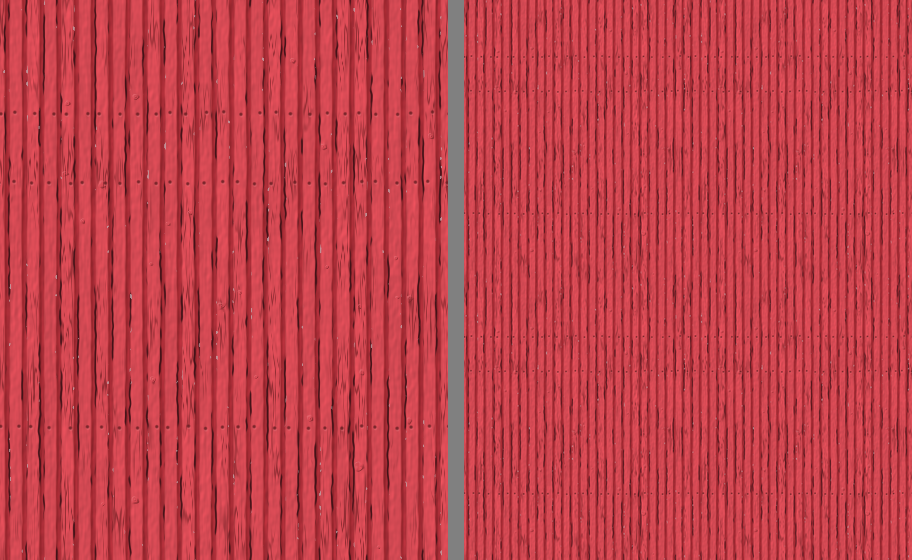
Left: one tile. Right: repeated 2 by 2.
Reproduce this texture procedurally as a WebGL 2 fragment shader.

```glsl
#version 300 es
precision highp float;
precision highp int;

uniform vec2 u_resolution;
out vec4 fragColor;

const float PLANKS = 26.0;
const float PHASE = 0.08;            // shift of the first groove, in planks
const float GROOVE_HALF = 0.135;     // half width of a groove, in planks
const float WOBBLE = 0.07;
const float ASPECT = 0.8;            // canvas width over height
const float KNOT_ROWS = 14.0;
const float KNOT_DENSITY = 0.09;
const float NAIL_RADIUS = 0.0028;    // in canvas heights
const float NAIL_ROWS[3] = float[3](0.237, 0.674, 0.798);

const vec3 PAINT = vec3(0.84, 0.29, 0.33);
const vec3 PAINT_SHADE = vec3(0.75, 0.25, 0.28);
const vec3 PAINT_LIGHT = vec3(0.90, 0.42, 0.45);
const vec3 GROOVE = vec3(0.67, 0.18, 0.22);
const vec3 GROOVE_DARK = vec3(0.60, 0.15, 0.18);
const vec3 CRACK = vec3(0.49, 0.14, 0.16);
const vec3 ROT = vec3(0.22, 0.06, 0.08);
const vec3 BARE = vec3(0.76, 0.64, 0.66);

vec2 hash(vec2 cell) {
    uvec2 v = uvec2(ivec2(cell)) * 1664525u + 1013904223u;
    v.x += v.y * 1664525u;
    v.y += v.x * 1664525u;
    v ^= v >> 16u;
    v.x += v.y * 1664525u;
    v.y += v.x * 1664525u;
    v ^= v >> 16u;
    return vec2(v & 65535u) / 65535.0;
}

float corner(vec2 cell, vec2 offset, vec2 f, vec2 cells) {
    vec2 gradient = hash(mod(cell + offset, cells) + cells * 7.0) * 2.0 - 1.0;
    return dot(gradient, f - offset);
}

// Gradient noise that wraps over the unit square
float noise(vec2 uv, vec2 cells) {
    vec2 p = uv * cells, i = floor(p), f = p - i;
    vec2 s = f * f * f * (f * (f * 6.0 - 15.0) + 10.0);
    vec2 o = vec2(0.0, 1.0);
    return mix(mix(corner(i, o.xx, f, cells), corner(i, o.yx, f, cells), s.x),
               mix(corner(i, o.xy, f, cells), corner(i, o.yy, f, cells), s.x), s.y);
}

void main() {
    vec2 uv = gl_FragCoord.xy / u_resolution;
    float aa = 0.7 * PLANKS / u_resolution.x;
    float px = 1.0 / u_resolution.y;

    // Plank and groove coordinates
    float x = uv.x * PLANKS + PHASE + WOBBLE * noise(uv, vec2(PLANKS, 6.0));
    float plank = mod(floor(x + 0.5), PLANKS);
    float across = fract(x + 0.5) - 0.5;
    float g = fract(x) - 0.5;
    float wear = hash(vec2(plank, 91.0)).x;

    // Painted face: tone, grain and raised brush marks
    float grain = noise(uv, vec2(180.0, 22.0));
    vec2 reliefCells = vec2(104.0, 70.0);
    float relief = noise(uv, reliefCells) - noise(uv + vec2(0.002, -0.002), reliefCells);
    float tone = 1.0 + 0.05 * (wear - 0.5) + 0.06 * noise(uv, vec2(PLANKS, 4.0));
    vec3 face = PAINT * (tone + 0.09 * grain + 0.16 * relief);

    // Hairline cracks, denser on worn planks
    float hair = 1.0 - smoothstep(0.0, 0.11, abs(noise(uv, vec2(130.0, 13.0))));
    float cracked = smoothstep(-0.05, 0.4, noise(uv, vec2(PLANKS, 8.0)) + 0.6 * (wear - 0.55));
    face = mix(face, CRACK, 0.75 * hair * cracked);

    // Knots and blisters
    float row = floor(uv.y * KNOT_ROWS);
    vec2 r = hash(vec2(plank, row + 200.0));
    vec2 size = hash(vec2(plank, row + 300.0));
    vec2 q = vec2((across - 0.3 * (size.x - 0.5)) * ASPECT / PLANKS,
                  (fract(uv.y * KNOT_ROWS) - 0.3 - 0.4 * r.y) / KNOT_ROWS);
    float radius = mix(0.004, 0.010, size.y * size.y);
    float d = length(q) / radius + 0.7 * noise(uv, vec2(104.0, 130.0));
    float knot = step(r.x, KNOT_DENSITY) * (1.0 - smoothstep(0.7, 1.2, d));
    float lit = dot(q, vec2(-0.7, 0.7)) / (length(q) + 0.0005);
    float ring = 0.5 + 0.5 * cos(d * 9.0);
    face = mix(face, lit > 0.0 ? PAINT_LIGHT : CRACK, knot * ring * abs(lit) * 0.85);

    // Rows of nails: dark dent with a lit lower rim
    for (int i = 0; i < 3; i++) {
        vec2 j = hash(vec2(plank, float(i) + 400.0)) - 0.5;
        vec2 n = vec2((across - 0.4 * j.x) * ASPECT / PLANKS, uv.y - NAIL_ROWS[i] - 0.005 * j.y);
        float dent = 1.0 - smoothstep(-px, px, length(n) - NAIL_RADIUS);
        float rim = 1.0 - smoothstep(-px, px, length(n + vec2(-0.001, 0.0025)) - NAIL_RADIUS);
        face = mix(face, PAINT_LIGHT, 0.6 * rim);
        face = mix(face, CRACK * 0.85, 0.85 * dent);
    }

    // Groove floor, shadowed on its left side
    vec3 floorColor = mix(GROOVE_DARK, GROOVE, smoothstep(-0.08, 0.05, g));
    floorColor *= 1.0 + 0.18 * grain + 0.15 * relief;
    float edge = abs(g) - GROOVE_HALF + 0.05 * noise(uv, vec2(52.0, 40.0));
    face = mix(PAINT_SHADE * (1.0 + 0.1 * grain), face, smoothstep(0.0, 0.09, edge));
    vec3 color = mix(floorColor, face, smoothstep(-aa, aa, edge));

    // Split, rotten wood along either groove edge
    float side = 2.0 * mod(floor(x), PLANKS) + step(0.0, g);
    vec2 along = vec2((side + 0.5) / (2.0 * PLANKS), uv.y);
    float decay = noise(along, vec2(52.0, 9.0)) + 0.5 * noise(along, vec2(52.0, 37.0));
    float rot = smoothstep(0.03, 0.32, decay);
    float split = abs(edge + 0.02 + 0.08 * noise(along, vec2(52.0, 64.0)));
    color = mix(color, ROT, 0.9 * rot * (1.0 - smoothstep(-aa, aa, split - 0.05 * rot)));

    // Flaked spots of bare wood beside the splits
    float flake = smoothstep(0.22, 0.34, noise(uv, vec2(104.0, 90.0)))
                * smoothstep(0.08, 0.25, noise(along, vec2(52.0, 7.0)));
    color = mix(color, BARE, 0.8 * flake * (1.0 - smoothstep(0.03, 0.03 + aa, abs(edge - 0.02))));

    fragColor = vec4(clamp(color, 0.0, 1.0), 1.0);
}
```
